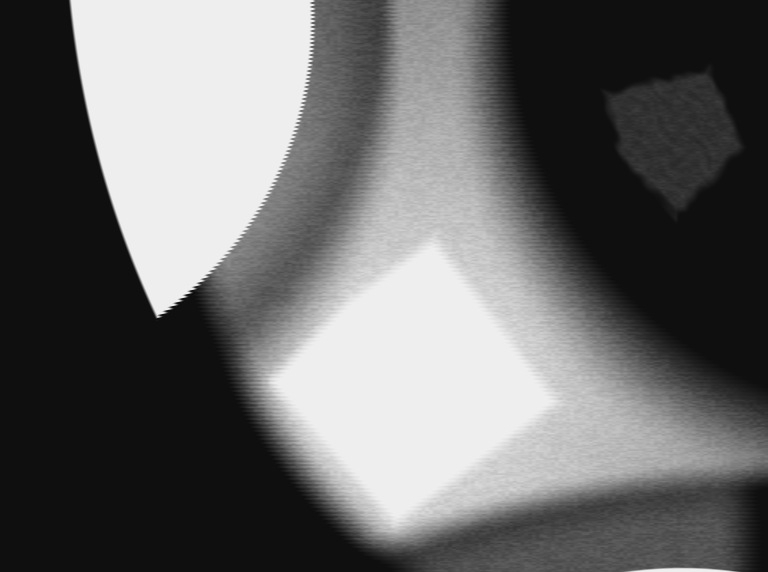
This background is drawn by a WebGL 2 fragment shader. Its source:

```glsl
#version 300 es
precision highp float;
// Monochrome light study: a sharp lens, a bright soft diamond and curved shadows.
// Circle distances carve a radial glow, convex polygons add the diamond and a
// faint patch, and interlaced rows with stretched grain give a video texture.

uniform vec2 u_resolution;
out vec4 outColor;

// Lengths are fractions of the canvas height; circles are (centre, radius).
const vec3 LENS_LEFT = vec3(1.827, 1.168, 1.713);
const vec3 LENS_RIGHT = vec3(-0.087, 0.965, 0.634);
const vec3 DARK_DISC = vec3(1.594, 1.0, 0.694);
const vec3 LIT_DISC = vec3(1.269, 0.767, 0.979);
const vec3 LOW_SHADOW = vec3(1.399, -1.881, 2.059);
const vec3 LOW_SLIVER = vec3(1.192, -0.692, 0.699);
const vec2 GLOW_CENTRE = vec2(0.726, 0.327);
const float BAND_WIDTH = 0.127;
const float BLACK = 0.06;
const float WHITE = 0.935;
const float GRAIN = 0.07;
const float ROWS = 143.0;
const float ROW_SHIFT = 0.004;
const float TAU = 6.28319;

const vec2 DIAMOND[5] = vec2[5](vec2(0.476, 0.332), vec2(0.612, 0.470),
    vec2(0.757, 0.575), vec2(0.969, 0.297), vec2(0.692, 0.089));
const vec2 PATCH[5] = vec2[5](vec2(1.061, 0.837), vec2(1.238, 0.878),
    vec2(1.299, 0.743), vec2(1.182, 0.626), vec2(1.091, 0.720));

float circle(vec2 p, vec3 c) {
    return length(p - c.xy) - c.z;
}

// Distance to a convex polygon with clockwise corners.
float polygon(vec2 p, vec2 corners[5]) {
    float d = -10.0;
    for (int i = 0; i < 5; i++) {
        vec2 edge = corners[(i + 1) % 5] - corners[i];
        d = max(d, dot(p - corners[i], normalize(vec2(-edge.y, edge.x))));
    }
    return d;
}

// 1 inside a shape, 0 outside, with a soft edge.
float cover(float d, float softness) {
    return 1.0 - smoothstep(-softness, softness, d);
}

float hash(vec2 cell) {
    vec3 q = fract(vec3(cell.xyx) * 0.1031);
    q += dot(q, q.yzx + 33.33);
    return fract((q.x + q.y) * q.z);
}

float grainNoise(vec2 p) {
    vec2 cell = floor(p);
    vec2 f = smoothstep(0.0, 1.0, fract(p));
    float low = mix(hash(cell), hash(cell + vec2(1, 0)), f.x);
    float high = mix(hash(cell + vec2(0, 1)), hash(cell + vec2(1, 1)), f.x);
    return mix(low, high, f.y) - 0.5;
}

float mottle(vec2 p) {
    vec2 warp = p + 0.008 * sin(p.yx * vec2(83.0, 71.0));
    return sin(warp.x * 110.0) * sin(warp.y * 150.0)
        + 0.5 * sin(warp.x * 230.0 + warp.y * 170.0);
}

// Glow with its shadows, before the sharp shapes are laid on top.
float lightField(vec2 p) {
    float light = 0.92 - 0.54 * length(p - GLOW_CENTRE);
    float drop = clamp((1.0 - p.y) / 0.66, 0.0, 1.0);
    light *= smoothstep(-0.015, mix(0.105, 0.21, drop), circle(p, DARK_DISC));

    // Grey band running beside the lens
    float fromLens = circle(p, LENS_RIGHT);
    float band = mix(0.46, 0.29, smoothstep(0.0, BAND_WIDTH, fromLens));
    band *= mix(0.85, 1.1, smoothstep(0.0, 0.5, drop));
    float blur = mix(0.025, 0.11, drop);
    light = mix(band, light, smoothstep(-0.4 * blur, blur, fromLens - BAND_WIDTH));

    // Curved shadow along the bottom
    float depth = -circle(p, LOW_SHADOW);
    float shade = 0.21 + 0.12 * smoothstep(0.0, 0.1, depth);
    shade *= 1.0 - 0.85 * smoothstep(1.25, 1.34, p.x);
    light = mix(light, shade, smoothstep(-0.03, 0.04, depth));

    light = mix(light, 0.96, cover(polygon(p, DIAMOND) - 0.004, 0.018));
    light *= smoothstep(-0.012, 0.08, -circle(p, LIT_DISC));
    return light * smoothstep(-0.014, -0.004, fromLens);
}

void main() {
    vec2 p = gl_FragCoord.xy / u_resolution.y;
    vec2 rowP = p + vec2(ROW_SHIFT * sin(p.y * ROWS * TAU), 0.0);
    float light = max(lightField(rowP), BLACK);

    // Faint mottled patch inside the dark disc
    float patchTone = 0.19 + 0.014 * mottle(p);
    float patchEdge = polygon(p, PATCH) + 0.004 * mottle(p * 0.6);
    light = mix(light, patchTone, cover(patchEdge, 0.009));

    // Grain is strongest in the middle tones
    float grain = grainNoise(p * vec2(150.0, 380.0)) + 0.5 * grainNoise(p * vec2(60.0, 286.0));
    light += GRAIN * grain * smoothstep(BLACK, 0.3, light) * (1.0 - smoothstep(0.8, WHITE, light));

    // Sharp white lens and the sliver on the lower edge
    float lens = max(circle(p, LENS_LEFT), circle(rowP, LENS_RIGHT));
    light = mix(light, WHITE, cover(lens, 0.0035));
    light = mix(light, WHITE, cover(circle(p, LOW_SLIVER), 0.002));
    outColor = vec4(vec3(clamp(light, BLACK, WHITE)), 1.0);
}
```
